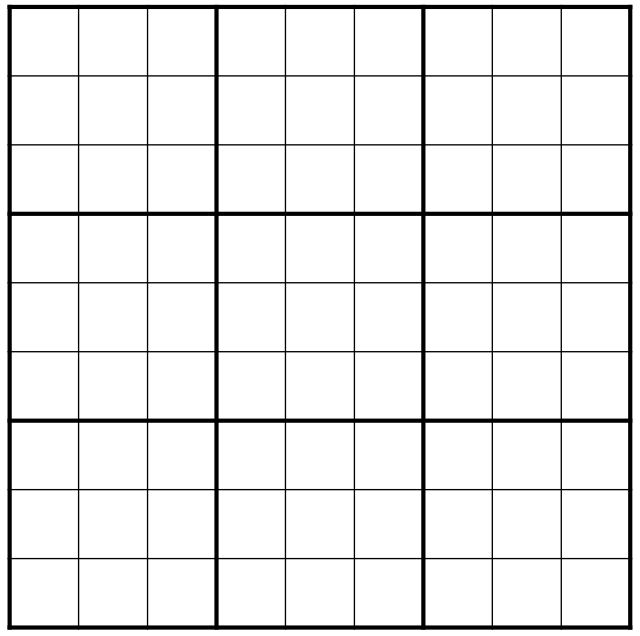
Give the GLSL for this pattern, as a Shadertoy shader.

```glsl
// A nine by nine ruled grid in black on white, with every third line bold.
// Each axis finds its nearest line, then takes the exact share of the pixel
// that the line covers, so that thin lines soften to grey between pixels.

#define CELLS 9.0                  // cells across and down
#define BLOCK 3.0                  // cells between bold lines
#define PITCH 0.10842              // cell size, in canvas heights
#define BOLD_WIDTH 0.0066
#define THIN_WIDTH 0.0021
#define CENTRE vec2(-0.0001, 0.0012)
#define PAPER vec3(1.0)
#define INK vec3(0.0)

// Share of a pixel at signed distance d that lies within a band of this width.
vec2 bandCoverage(vec2 d, vec2 width, float pixel) {
    vec2 upper = min(d + 0.5 * pixel, 0.5 * width);
    vec2 lower = max(d - 0.5 * pixel, -0.5 * width);
    return clamp((upper - lower) / pixel, 0.0, 1.0);
}

// Ink from the vertical lines (x) and the horizontal lines (y).
vec2 ruledLines(vec2 p, float pixel) {
    vec2 grid = p / PITCH + 0.5 * CELLS;
    vec2 index = clamp(floor(grid + 0.5), 0.0, CELLS);
    vec2 isBold = 1.0 - step(0.5, mod(index, BLOCK));
    vec2 width = mix(vec2(THIN_WIDTH), vec2(BOLD_WIDTH), isBold);
    return bandCoverage((grid - index) * PITCH, width, pixel);
}

void mainImage(out vec4 fragColor, in vec2 fragCoord) {
    float pixel = 1.0 / iResolution.y;
    vec2 p = (fragCoord - 0.5 * iResolution.xy) * pixel - CENTRE;

    // Lines end flush with the outer edge of the frame.
    vec2 inFrame = bandCoverage(p, vec2(CELLS * PITCH + BOLD_WIDTH), pixel);
    vec2 lines = ruledLines(p, pixel) * inFrame.yx;

    // Join both directions without doubling the ink where they cross.
    float ink = 1.0 - (1.0 - lines.x) * (1.0 - lines.y);
    fragColor = vec4(mix(PAPER, INK, ink), 1.0);
}
```
